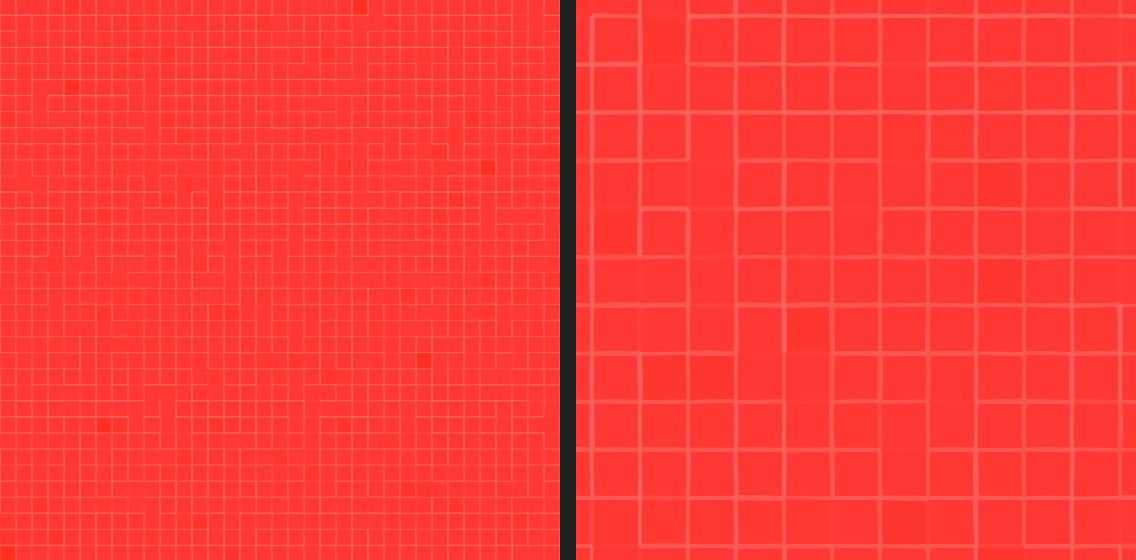
Left, the full canvas; right, a detail of the centre.
Reproduce this pattern procedurally as a WebGL 1 fragment shader.

```glsl
precision highp float;
uniform vec2 u_resolution;

const vec2 TILES = vec2(35.0, 34.86);
const vec2 GRID_SHIFT = vec2(0.0, 0.092);
const vec3 TILE_RED = vec3(1.0, 0.22, 0.21);
const vec3 DEEP_RED = vec3(1.0, 0.19, 0.13);
const vec3 GROUT_PINK = vec3(1.0, 0.37, 0.35);

float hash(vec2 p) {
  vec3 q = fract(vec3(p.xyx) * 0.1031);
  q += dot(q, q.yzx + 33.33);
  return fract((q.x + q.y) * q.z);
}

float valueNoise(vec2 p) {
  vec2 cell = floor(p);
  vec2 f = fract(p);
  f = f * f * (3.0 - 2.0 * f);
  float low = mix(hash(cell), hash(cell + vec2(1.0, 0.0)), f.x);
  float high = mix(hash(cell + vec2(0.0, 1.0)), hash(cell + 1.0), f.x);
  return mix(low, high, f.y);
}

// One family of lines: across is normal to the line, along follows it.
float groutLine(float across, float along, float seed, float pixel) {
  float line = floor(across + 0.5);
  vec2 edge = vec2(line, floor(along)) + seed;
  float t = fract(along);

  // Slight tilt and bow of each segment
  float tilt = (hash(edge + 11.0) - 0.5) * 0.035 * (t - 0.5);
  float bow = (hash(edge + 23.0) - 0.5) * 0.05 * t * (1.0 - t);
  float dist = abs(across - line - tilt - bow);

  // Uneven width
  float halfWidth = mix(0.036, 0.054, hash(edge + 37.0));
  halfWidth += 0.008 * (valueNoise(vec2(along * 2.0, line * 7.0) + seed) - 0.5);
  float coverage = 1.0 - smoothstep(halfWidth - 0.5 * pixel, halfWidth + 0.5 * pixel, dist);

  // Faded lines and clustered missing segments
  float lineStrength = mix(0.65, 1.0, hash(vec2(line, seed)));
  float patchFade = valueNoise(edge * 0.3 + 5.0);
  float wear = 0.75 * hash(edge + 51.0) + 0.25 * patchFade;
  float segment = mix(0.08, 1.0, smoothstep(0.1, 0.32, wear));
  return coverage * lineStrength * segment;
}

vec3 tileColor(vec2 tile) {
  float rare = step(0.992, hash(tile + 71.0));
  float faint = 0.3 * step(0.95, hash(tile + 83.0));
  float drift = 0.14 * valueNoise(tile * 0.25 + 9.0) * hash(tile + 97.0);
  return mix(TILE_RED, DEEP_RED, max(rare, faint + drift));
}

void main() {
  vec2 uv = gl_FragCoord.xy / u_resolution;
  vec2 p = uv * TILES + GRID_SHIFT;
  vec2 pixel = TILES / u_resolution;

  float vertical = groutLine(p.x, p.y, 3.0, pixel.x);
  float horizontal = groutLine(p.y, p.x, 131.0, pixel.y);
  vec3 color = mix(tileColor(floor(p)), GROUT_PINK, max(vertical, horizontal));
  gl_FragColor = vec4(color, 1.0);
}
```
